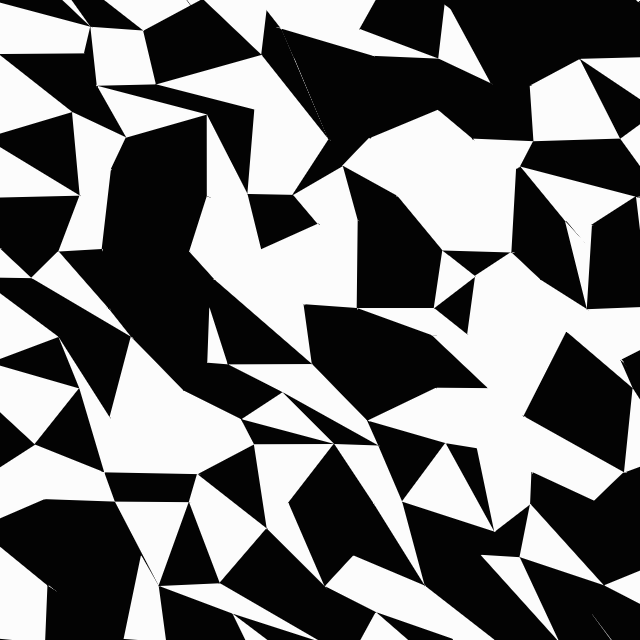
Reproduce this background procedurally as a WebGL 1 fragment shader.

```glsl
precision highp float;
// Black and white mosaic of irregular shards cut from a scattered triangle lattice.

uniform vec2 u_resolution;

#define COLUMNS 10.5       // lattice cells across the canvas
#define ROWS 11.5          // lattice cells up the canvas
#define JITTER_X 0.98      // sideways vertex scatter, in cells
#define HALF_STEP 0.5      // lift given to half of the vertices, in cells
#define JITTER_Y 0.1       // extra vertical scatter, in cells
#define WHITE_SHARE 0.485  // chance that a triangle is white
#define EDGE_PIXELS 1.0    // width of the edge smoothing
#define DARK 0.01
#define LIGHT 0.99
#define SEED 17.0

float hash(vec2 cell, float channel) {
  vec3 q = fract(vec3(cell, channel + SEED) * vec3(0.1031, 0.1130, 0.0973));
  q += dot(q, q.yzx + 33.33);
  return fract((q.x + q.y) * q.z);
}

// Lattice vertex in canvas units
vec2 vertex(vec2 cell) {
  float lift = HALF_STEP * step(0.5, hash(cell, 1.0));
  vec2 scatter = vec2(hash(cell, 2.0), hash(cell, 3.0)) - 0.5;
  vec2 shift = scatter * vec2(JITTER_X, JITTER_Y) + vec2(0.0, lift);
  return (cell + shift) / vec2(COLUMNS, ROWS);
}

// Signed distance to the line a-b, positive on its left
float leftOf(vec2 p, vec2 a, vec2 b) {
  vec2 along = b - a;
  vec2 toP = p - a;
  return (along.x * toP.y - along.y * toP.x) / max(length(along), 1e-5);
}

// Counter-clockwise triangle, full inside and fading just outside its sides
float coverage(vec2 p, vec2 a, vec2 b, vec2 c, float blur) {
  float inside = min(leftOf(p, a, b), min(leftOf(p, b, c), leftOf(p, c, a)));
  return clamp(1.0 + inside / blur, 0.0, 1.0);
}

void main() {
  vec2 p = gl_FragCoord.xy / u_resolution.y;
  float blur = EDGE_PIXELS / u_resolution.y;
  vec2 home = floor(p * vec2(COLUMNS, ROWS));
  float white = 0.0;

  // Paint both triangles of every nearby cell, later ones on top
  for (int j = -2; j <= 1; j++) {
    for (int i = -2; i <= 1; i++) {
      vec2 cell = home + vec2(float(i), float(j));
      vec2 lowLeft = vertex(cell);
      vec2 lowRight = vertex(cell + vec2(1.0, 0.0));
      vec2 topLeft = vertex(cell + vec2(0.0, 1.0));
      vec2 topRight = vertex(cell + vec2(1.0, 1.0));

      // The diagonal always falls from upper left to lower right
      float lower = coverage(p, lowLeft, lowRight, topLeft, blur);
      float upper = coverage(p, lowRight, topRight, topLeft, blur);
      white = mix(white, step(hash(cell, 4.0), WHITE_SHARE), lower);
      white = mix(white, step(hash(cell, 5.0), WHITE_SHARE), upper);
    }
  }

  gl_FragColor = vec4(vec3(mix(DARK, LIGHT, white)), 1.0);
}
```
